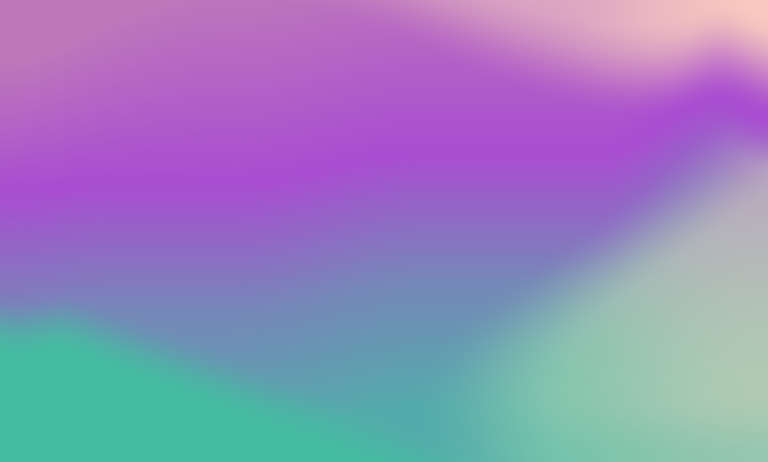
Give the GLSL for this background, as a Shadertoy shader.

```glsl
// Soft mesh gradient: a violet ridge crosses the canvas, fading up to mauve
// and peach, and down through slate blue to teal and sage. Each zone is a
// smoothstep mask around a curved boundary, blended over the layer below.

// Height of the most saturated violet band at x.
float ridgeHeight(float x) {
    return 0.585 + 0.02 * smoothstep(0.0, 0.15, x)
         + 0.065 * smoothstep(0.3, 0.55, x)
         + 0.11 * smoothstep(0.78, 0.93, x)
         - 0.035 * smoothstep(0.94, 1.0, x);
}

// Lower boundary of the pink light in the upper right.
float pinkBoundary(float x) {
    float bump = (x - 0.94) / 0.05;
    return 1.0 - 0.26 * smoothstep(0.3, 0.85, x) + 0.04 * exp(-bump * bump);
}

void mainImage(out vec4 fragColor, in vec2 fragCoord) {
    vec2 uv = fragCoord / iResolution.xy;
    vec3 violet = vec3(0.665, 0.30, 0.82);
    vec3 slate = vec3(0.46, 0.53, 0.72);
    vec3 teal = vec3(0.27, 0.735, 0.63);

    float height = uv.y - ridgeHeight(uv.x);
    float depth = max(-height, 0.0);

    // Below the ridge: violet to slate to muted teal.
    vec3 color = mix(violet, slate, clamp(depth / 0.28, 0.0, 1.0));
    color = mix(color, vec3(0.33, 0.67, 0.67), clamp((depth - 0.28) / 0.27, 0.0, 1.0));

    // Above the ridge: mauve, rising faster at the left edge.
    float mauveReach = 0.28 + 0.14 * smoothstep(0.0, 0.3, uv.x);
    color = mix(color, vec3(0.74, 0.47, 0.73), clamp(height / mauveReach, 0.0, 1.0));

    // Teal slope in the lower left.
    float tealEdge = 0.29 - 0.64 * uv.x - 0.06 * (1.0 - smoothstep(0.0, 0.1, uv.x));
    color = mix(color, teal, 1.0 - smoothstep(0.0, 0.14, uv.y - tealEdge));

    // Sage glow on the right, turning to dusty lilac as it climbs.
    vec3 sage = mix(vec3(0.50, 0.77, 0.68), vec3(0.69, 0.79, 0.70), smoothstep(0.65, 1.0, uv.x));
    sage = mix(sage, vec3(0.73, 0.65, 0.75), smoothstep(0.15, 0.75, uv.y));
    sage = mix(sage, teal, 0.25 * (1.0 - smoothstep(0.0, 0.15, uv.y)));
    float sageStart = 0.54 + 0.36 * smoothstep(0.15, 0.78, uv.y);
    float sageMask = smoothstep(0.0, 0.2, uv.x - sageStart) * smoothstep(0.0, 0.12, depth);
    color = mix(color, sage, sageMask);

    // Pink light in the upper right, warming to peach in the corner.
    vec3 pink = mix(vec3(0.86, 0.645, 0.76), vec3(0.97, 0.79, 0.75), smoothstep(0.7, 1.0, uv.x));
    color = mix(color, pink, smoothstep(0.0, 0.22, uv.y - pinkBoundary(uv.x)));

    fragColor = vec4(color, 1.0);
}
```
